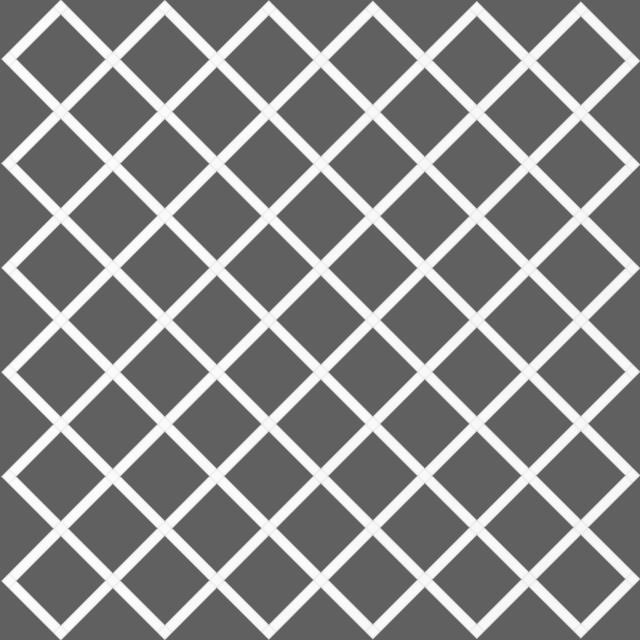
Give the GLSL for this pattern, as a WebGL 1 fragment shader.

```glsl
precision highp float;
// Six by six touching diamonds outlined in soft white on grey, forming a lattice.
// Space is split into square cells, clamped at the border so the outer tips stay
// closed; each cell folds to one corner and measures distance to a diagonal stroke.

uniform vec2 u_resolution;

float hash(vec2 p) {
  vec3 h = fract(vec3(p.xyx) * 0.1031);
  h += dot(h, h.yzx + 33.33);
  return fract((h.x + h.y) * h.z);
}

float valueNoise(vec2 p) {
  vec2 cell = floor(p);
  vec2 f = fract(p);
  f = f * f * (3.0 - 2.0 * f);
  return mix(mix(hash(cell), hash(cell + vec2(1.0, 0.0)), f.x),
             mix(hash(cell + vec2(0.0, 1.0)), hash(cell + vec2(1.0, 1.0)), f.x), f.y);
}

void main() {
  vec2 uv = gl_FragCoord.xy / u_resolution;
  float pixel = 1.0 / min(u_resolution.x, u_resolution.y);
  const float pitch = 0.1625;
  const float halfWidth = 0.0083;

  // Centre the lattice; its rows draw together slightly towards the right.
  vec2 p = uv - vec2(0.5013, 0.5);
  p.y *= 1.0 + 0.0075 * p.x;

  // Nearest of the six by six diamonds, folded into one quadrant.
  vec2 cell = clamp(floor(p / pitch), -3.0, 2.0) + 0.5;
  vec2 corner = abs(p - cell * pitch);

  // Distances across this stroke and across the one meeting it at a joint.
  float across = abs(corner.x + corner.y - 0.5 * pitch) * 0.7071;
  float joining = abs(abs(corner.x - corner.y) - 0.5 * pitch) * 0.7071;

  // Soft-edged stroke.
  float blur = max(0.0014, 0.7 * pixel);
  float stroke = 1.0 - smoothstep(halfWidth - blur, halfWidth + blur, across);

  // Paint: faint mottling, shaded rims and a trace of the rims through joints.
  float paint = 0.99 - 0.015 * uv.x - 0.012 * valueNoise(uv * 45.0);
  paint -= 0.05 * smoothstep(0.0045, halfWidth, across);
  float rim = (joining - halfWidth) / 0.0018;
  paint -= 0.04 * exp(-rim * rim);

  gl_FragColor = vec4(vec3(mix(0.378, paint, stroke)), 1.0);
}
```
